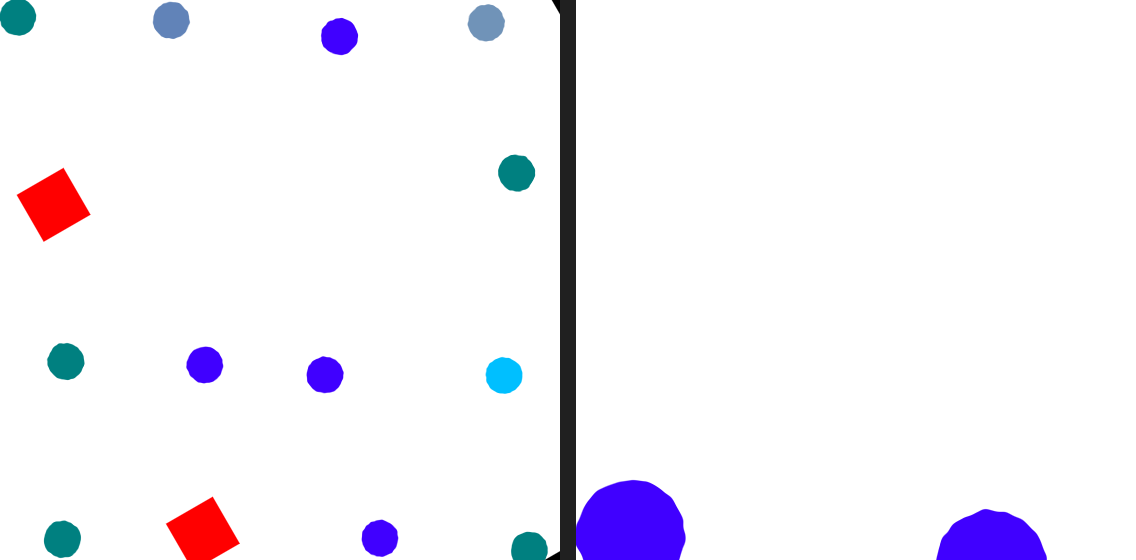
Left: the whole. Right: its middle third, enlarged.
Write a Shadertoy shader that draws this pattern.

```glsl
const vec3 PAPER = vec3(1.0);
const vec3 OUTSIDE = vec3(0.0);
const vec3 RED = vec3(1.0, 0.0, 0.0);
const vec3 TEAL = vec3(0.0, 0.5, 0.5);
const vec3 INDIGO = vec3(0.25, 0.0, 1.0);
const vec3 SLATE = vec3(0.41, 0.545, 0.72);
const vec3 SKY = vec3(0.0, 0.75, 1.0);

const float TILT = 0.5236;
const float DOT_RADIUS = 0.0327;
const float TILE_HALF = 0.0483;
const int GRID = 4;

vec2 hash2(vec2 p) {
    vec2 q = vec2(dot(p, vec2(127.1, 311.7)), dot(p, vec2(269.5, 183.3)));
    return fract(sin(q) * 43758.55);
}

float cornerSlope(vec2 cell, vec2 corner, vec2 f) {
    return dot(hash2(cell + corner) * 2.0 - 1.0, f - corner);
}

float gradientNoise(vec2 p) {
    vec2 cell = floor(p), f = fract(p);
    vec2 u = f * f * (3.0 - 2.0 * f);
    float low = mix(cornerSlope(cell, vec2(0, 0), f), cornerSlope(cell, vec2(1, 0), f), u.x);
    float high = mix(cornerSlope(cell, vec2(0, 1), f), cornerSlope(cell, vec2(1, 1), f), u.x);
    return mix(low, high, u.y);
}

vec2 rotate(vec2 p, float angle) {
    float c = cos(angle), s = sin(angle);
    return vec2(c * p.x + s * p.y, c * p.y - s * p.x);
}

float boxDistance(vec2 p, float halfSide) {
    vec2 d = abs(p) - halfSide;
    return length(max(d, 0.0)) + min(max(d.x, d.y), 0.0);
}

// Disc with a finely nibbled rim
float dotDistance(vec2 p, float radius, vec2 seed) {
    float nibble = 0.0022 * gradientNoise(p * 120.0 + seed * 37.0);
    float lump = 0.0016 * gradientNoise(p * 40.0 + seed * 19.0);
    return length(p) - radius + nibble + lump;
}

float coverage(float dist, float pixel) {
    return 1.0 - smoothstep(-0.75 * pixel, 0.75 * pixel, dist);
}

bool isTile(int col, int row) {
    return row % 2 == 0 && col == 1 - row / 2;
}

vec3 dotColour(int col, int row) {
    if (col == 0 || (col == 3 && row % 2 == 0)) return TEAL;
    if (row == 3 && col % 2 == 1) return SLATE + vec3(0.03, 0.03, 0.0) * float(col - 2);
    return col == 3 ? SKY : INDIGO;
}

void mainImage(out vec4 fragColor, in vec2 fragCoord) {
    vec2 uv = fragCoord / iResolution.xy;
    float pixel = 1.0 / min(iResolution.x, iResolution.y);
    vec3 colour = PAPER;

    // Loosely scattered grid with an open area above the middle
    for (int row = 0; row < GRID; row++) {
        for (int col = 0; col < GRID; col++) {
            vec2 cell = vec2(col, row);
            vec2 home = vec2(0.1, 0.05) + cell * vec2(0.26, 0.3);
            if (distance(home, vec2(0.45, 0.65)) < 0.25) continue;

            vec2 jitter = (hash2(cell + 3.7) - 0.5) * vec2(0.14, 0.09);
            bool tile = isTile(col, row);
            vec2 p = uv - home - jitter * (tile ? 0.4 : 1.0);
            float dist = tile ? boxDistance(rotate(p, TILT), TILE_HALF)
                              : dotDistance(p, DOT_RADIUS, cell);
            vec3 ink = tile ? RED : dotColour(col, row);
            colour = mix(colour, ink, coverage(dist, pixel));
        }
    }

    // Tilted sheet whose edges clip the right-hand corners
    vec2 sheet = rotate(uv - vec2(0.48, 0.506), TILT);
    colour = mix(OUTSIDE, colour, coverage(boxDistance(sheet, 0.6845), pixel));

    fragColor = vec4(colour, 1.0);
}
```
